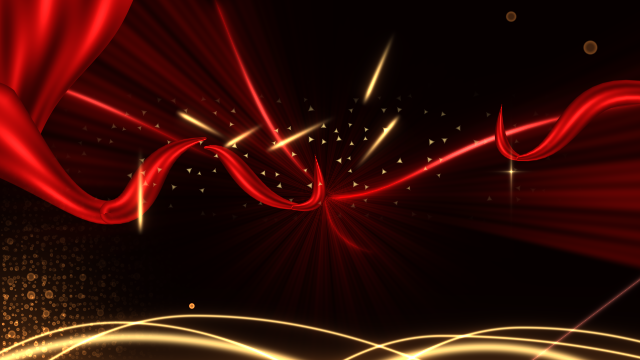
Reproduce this background procedurally as a WebGL 2 fragment shader.

```glsl
#version 300 es
precision highp float;
uniform vec2 u_resolution;
out vec4 fragColor;

#define EMBER vec3(.49, .015, .01)
#define SCARLET vec3(.92, .03, .03)
#define BLUSH vec3(1, .5, .45)
#define GOLD vec3(.94, .83, .5)
#define AMBER vec3(.6, .36, .15)
#define RAY_CENTER vec2(.9, .456)
#define CONFETTI_GRID 24.
#define CURVE_STEPS 18.

vec2 hash2(vec2 p) {
  return fract(sin(vec2(dot(p, vec2(127, 311)), dot(p, vec2(269, 183)))) * 43758.5);
}
float bell(float x) { return exp(-x * x); }
float fill(float d, float aa) { return 1. - smoothstep(-aa, aa, d); }
float disc(float d, float r) { return fill(d - r, .0025) * mix(.5, 1., smoothstep(.4, 1., d / r)); }

// Distance to a line in x, position along it in y
vec2 segment(vec2 p, vec2 a, vec2 b) {
  float h = dot(p - a, b - a) / dot(b - a, b - a);
  return vec2(length(p - mix(a, b, clamp(h, 0., 1.))), h);
}

// Signed distance to a cubic curve in x, position along it in y
vec2 curve(vec2 p, vec4 a, vec4 b) {
  vec2 best = vec2(9, 0), prev = a.xy;
  for (float i = 1.; i <= CURVE_STEPS; i++) {
    float t = i / CURVE_STEPS;
    vec2 m = mix(a.zw, b.xy, t);
    vec2 next = mix(mix(mix(a.xy, a.zw, t), m, t), mix(m, mix(b.xy, b.zw, t), t), t);
    vec2 e = next - prev, w = p - prev, k = segment(p, prev, next);
    float side = e.x * w.y < e.y * w.x ? -1. : 1.;
    if (k.x < abs(best.x)) best = vec2(k.x * side, (i - 1. + clamp(k.y, 0., 1.)) / CURVE_STEPS);
    prev = next;
  }
  return best;
}

vec3 cloth(float shade) {
  shade = clamp(shade, 0., 1.);
  return mix(EMBER * .35, SCARLET, shade) + BLUSH * .3 * pow(shade, 8.);
}

// Satin ribbon: width at start, at end and bulge; phase joins two pieces
void ribbon(inout vec3 col, vec2 p, vec4 a, vec4 b, vec3 width, float phase) {
  vec2 k = curve(p, a, b);
  float w = max(mix(width.x, width.y, k.y) + width.z * sin(3.14 * k.y), .001);
  float v = clamp(k.x / w, -1., 1.), t = k.y + phase;
  float shade = .62 + .25 * sin(v * 3.2 + t * 5.) + .13 * sin(v * 9. - t * 4. + 1.);
  shade *= 1. - .55 * pow(abs(v), 6.);
  col = mix(col, cloth(shade), fill(abs(k.x) - w, .7 / u_resolution.y));
}

// Glowing red strand, whitest at one place along it
vec3 strand(vec2 p, vec4 a, vec4 b, float power, float hot) {
  vec2 k = curve(p, a, b);
  float x = abs(k.x), fade = smoothstep(0., .08, k.y) * (1. - .7 * smoothstep(.7, 1., k.y));
  vec3 glow = SCARLET * (.7 * exp(-x / .006) + .25 * exp(-x / .03));
  return power * fade * (glow + BLUSH * bell((k.y - hot) * 5.) * bell(x / .006));
}

// Red fans of rays and soft glows
vec3 backdrop(vec2 p) {
  vec2 q = p - RAY_CENTER;
  float r = length(q), a = atan(q.y, q.x);
  float rays = .6 + .2 * sin(a * 23. + 1.) + .13 * sin(a * 61. + r * 3.) + .1 * sin(a * 137.);
  float right = smoothstep(-.24, -.19, a) * (1. - smoothstep(0., .55, a)) * smoothstep(.2, .9, r);
  float left = bell((a - 2.38) / .38) * smoothstep(0., .3, r);
  float glow = bell(length(p - vec2(.92, .4)) * 4.4) + bell(length(p - vec2(.22, .62)) * 4.5);
  return EMBER * (.05 + rays * (.85 * right + .55 * left + .42 * glow));
}

// Hanging sheet whose folds gather at its lower tip
void drape(inout vec3 col, vec2 p) {
  float t = (p.y - .61) / .39, edge = .105 + .265 * t - .015 * sin(6.28 * t);
  float s = p.x / max(edge, .05);
  float shade = .6 + .27 * sin(s * 13. - t * 3.) + .13 * sin(s * 29. + t * 4.);
  shade *= 1. - .9 * bell((s - .5) / .25) * bell((t - .25) / .35);
  col = mix(col, cloth(shade), fill(p.x - edge, .002) * smoothstep(0., .02, t));
}

// Small turned triangles over the middle band
float confetti(vec2 p) {
  vec2 g = p * CONFETTI_GRID, id = floor(g), rnd = hash2(id);
  vec2 q = fract(g) - .5 - (rnd - .5) * .5;
  float a = rnd.y * 6.3, band = exp(-pow((p.x - .85) / .5, 4.) - pow((p.y - .57) / .13, 4.));
  q *= mat2(cos(a), -sin(a), sin(a), cos(a));
  float d = max(abs(q.x) * .87 + q.y * .5, -q.y) - .05 - .05 * rnd.x;
  return step(.55, hash2(id + 7.).x) * band * fill(d, CONFETTI_GRID / u_resolution.y);
}

// Comet strokes from head to tail
vec3 streaks(vec2 p) {
  vec4 ends[6] = vec4[6](vec4(.39, .35, .39, .6), vec4(.49, .69, .64, .61), vec4(.62, .59, .74, .66),
    vec4(.74, .58, .94, .68), vec4(1.11, .68, .98, .52), vec4(1.01, .71, 1.1, .92));
  vec2 s = abs(p - vec2(1.42, .523));
  vec3 sum = GOLD * (exp(-s.x / .003 - s.y / .03) + exp(-s.y / .003 - s.x / .015));
  for (int i = 0; i < 6; i++) {
    vec2 k = segment(p, ends[i].xy, ends[i].zw);
    float fade = smoothstep(-.03, .2, k.y) * (1. - smoothstep(.2, 1., k.y));
    sum += fade * (GOLD * bell(k.x / .006) + AMBER * .8 * exp(-k.x / .011));
  }
  return sum;
}

// Arcs: crest x, crest height, left and right curvature
vec3 waves(vec2 p) {
  vec4 arcs[6] = vec4[6](vec4(.54, .123, .77, .32), vec4(.33, .104, .77, .54), vec4(.37, .064, .49, .36),
    vec4(1.23, .067, .92, .2), vec4(1.45, .09, .9, .36), vec4(1.35, .036, .6, .64));
  vec3 sum = AMBER * .25 * exp(-p.y / .04);
  for (int i = 0; i < 6; i++) {
    float x = p.x - arcs[i].x, k = x < 0. ? arcs[i].z : arcs[i].w;
    float d = abs(p.y - arcs[i].y + k * x * x) / length(vec2(1, 2. * k * x));
    float w = i % 3 == 2 ? .013 : .0035;
    sum += GOLD * .9 * bell(d / w) + AMBER * .3 * exp(-d / (w + .008));
  }
  return sum + BLUSH * .5 * exp(-segment(p, vec2(1.48, 0), vec2(1.8, .24)).x / .004);
}

// Corner dust and larger lights
vec3 bokeh(vec2 p) {
  float corner = bell(length(p - vec2(.03, .08)) / .21), sum = .25 * corner;
  for (float i = 20.; i < 60.; i += 17.) {
    vec2 g = p * i, rnd = hash2(floor(g) + i);
    float d = length(fract(g) - .5 - (rnd - .5) * .5);
    sum += corner * disc(d / i, (.08 + .15 * rnd.x) / i) * (.5 + rnd.y);
  }
  sum += .7 * (disc(length(p - vec2(1.42, .954)), .014) + disc(length(p - vec2(1.64, .868)), .019));
  return AMBER * (sum + 2.5 * disc(length(p - vec2(.533, .15)), .007));
}

void main() {
  vec2 p = gl_FragCoord.xy / u_resolution.y;
  vec3 col = backdrop(p);
  col += strand(p, vec4(.89, .45, 1.16, .44), vec4(1.2, .64, 1.78, .71), 1., .65);
  col += strand(p, vec4(.59, 1.02, .69, .77), vec4(.76, .56, .93, .456), .6, .5);
  col += strand(p, vec4(.15, .76, .35, .69), vec4(.5, .6, .6, .56), .5, .2);
  col += strand(p, vec4(.9, .46, .91, .37), vec4(.95, .32, 1.03, .3), .5, 2.);
  drape(col, p);
  ribbon(col, p, vec4(-.04, .65, .1, .54), vec4(.21, .4, .31, .41), vec3(.127, .033, -.03), 0.);
  ribbon(col, p, vec4(.31, .41, .43, .42), vec4(.38, .58, .57, .615), vec3(.033, .004, .024), 1.);
  ribbon(col, p, vec4(.57, .59, .66, .595), vec4(.67, .44, .83, .426), vec3(.004, .008, .022), 0.);
  ribbon(col, p, vec4(.815, .424, .91, .42), vec4(.89, .48, .875, .57), vec3(.007, 0, .016), 1.);
  ribbon(col, p, vec4(1.394, .71, 1.38, .62), vec4(1.39, .57, 1.45, .56), vec3(0, .007, .014), 0.);
  ribbon(col, p, vec4(1.44, .56, 1.6, .57), vec4(1.57, .78, 1.81, .74), vec3(.007, .03, .018), 1.);
  col = mix(col, GOLD, confetti(p)) + streaks(p) + waves(p) + bokeh(p);
  fragColor = vec4(min(col, 1.), 1);
}
```
